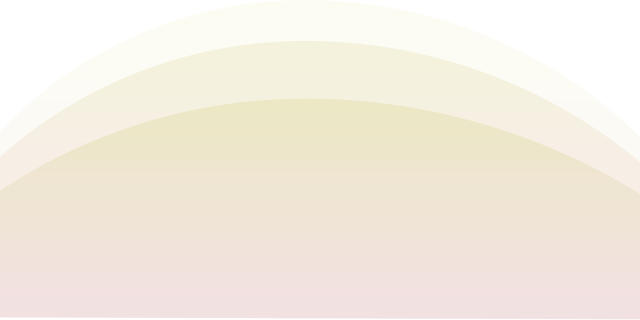
Write a WebGL 1 fragment shader that draws this background.

```glsl
precision highp float;
// Three nested pale arches on white, shading from soft yellow down to pink.
// Each arch is two circular arcs meeting at a shared apex line, filled with
// a vertical gradient and cut by a slightly sloping base.

uniform vec2 u_resolution;

const float ASPECT = 2.0;
const float APEX_X = 0.953;

// Arch shape: apex height, left radius, right radius (in canvas heights)
const vec3 OUTER_ARCH = vec3(1.000, 1.310, 1.495);
const vec3 MIDDLE_ARCH = vec3(0.872, 1.437, 1.638);
const vec3 INNER_ARCH = vec3(0.692, 1.720, 1.987);

// Base height at the left and right edges
const vec2 BASE_HEIGHT = vec2(0.008, 0.002);

const vec3 WHITE = vec3(1.0);
const vec3 OUTER_TOP = vec3(0.990, 0.990, 0.953);
const vec3 OUTER_LOW = vec3(0.985, 0.980, 0.962);
const vec3 MIDDLE_TOP = vec3(0.957, 0.949, 0.867);
const vec3 MIDDLE_LOW = vec3(0.967, 0.939, 0.897);
const vec3 INNER_YELLOW = vec3(0.925, 0.910, 0.770);
const vec3 INNER_STRAW = vec3(0.930, 0.902, 0.800);
const vec3 INNER_SAND = vec3(0.938, 0.898, 0.826);
const vec3 INNER_PINK = vec3(0.950, 0.882, 0.884);

// Gradient position: 0 at the upper height, 1 at the lower one
float descent(float y, float upper, float lower) {
  return clamp((upper - y) / (upper - lower), 0.0, 1.0);
}

// Smooth coverage of one arch
float archMask(vec2 p, vec3 arch, float pixel) {
  float radius = p.x < APEX_X ? arch.y : arch.z;
  float edge = length(p - vec2(APEX_X, arch.x - radius)) - radius;
  return 1.0 - smoothstep(-0.7 * pixel, 0.7 * pixel, edge);
}

// Yellow crown, quick turn to sand, slow fade to pink
vec3 innerFill(float y) {
  vec3 color = mix(INNER_YELLOW, INNER_STRAW, descent(y, 0.692, 0.500));
  color = mix(color, INNER_SAND, descent(y, 0.510, 0.440));
  return mix(color, INNER_PINK, descent(y, 0.400, 0.050));
}

void main() {
  vec2 p = gl_FragCoord.xy / u_resolution * vec2(ASPECT, 1.0);
  float pixel = 1.0 / u_resolution.y;

  // Arches from back to front
  vec3 outer = mix(OUTER_TOP, OUTER_LOW, descent(p.y, 1.0, 0.58));
  vec3 middle = mix(MIDDLE_TOP, MIDDLE_LOW, smoothstep(0.0, 1.0, descent(p.y, 0.80, 0.54)));
  vec3 color = mix(WHITE, outer, archMask(p, OUTER_ARCH, pixel));
  color = mix(color, middle, archMask(p, MIDDLE_ARCH, pixel));
  color = mix(color, innerFill(p.y), archMask(p, INNER_ARCH, pixel));

  // Sloping base
  float base = mix(BASE_HEIGHT.x, BASE_HEIGHT.y, p.x / ASPECT);
  color = mix(WHITE, color, smoothstep(-0.7 * pixel, 0.7 * pixel, p.y - base));

  gl_FragColor = vec4(color, 1.0);
}
```
